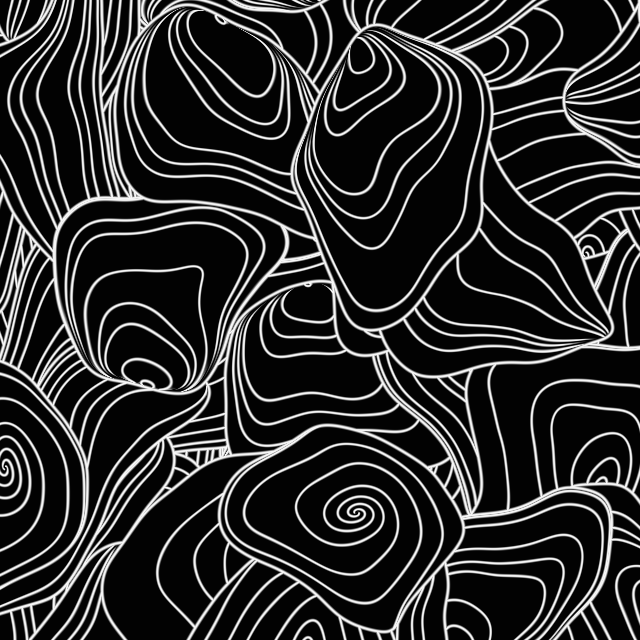
Give the GLSL for this pattern, as a three.js fragment shader.

```glsl
varying vec2 vUv;

vec2 hash2(vec2 p) {
  p = vec2(dot(p, vec2(127.1, 311.7)), dot(p, vec2(269.5, 183.3)));
  return fract(sin(p) * 43758.545);
}

float gradientNoise(vec2 p) {
  vec2 i = floor(p), f = fract(p);
  vec2 s = f * f * f * (f * (f * 6.0 - 15.0) + 10.0);
  vec4 n;
  for (int k = 0; k < 4; k++) {
    vec2 corner = vec2(mod(float(k), 2.0), floor(float(k) / 2.0));
    float a = 6.2832 * hash2(i + corner).x;
    n[k] = dot(vec2(cos(a), sin(a)), f - corner);
  }
  return mix(mix(n[0], n[1], s.x), mix(n[2], n[3], s.x), s.y);
}

// Bent plane, measured in grid cells
vec2 flow(vec2 p) {
  vec2 bend = vec2(gradientNoise(p * 4.0 + 3.7), gradientNoise(p * 4.0 + 41.3));
  vec2 ripple = vec2(gradientNoise(p * 9.0 + 17.1), gradientNoise(p * 9.0 + 73.9));
  return (p + 0.1 * bend + 0.018 * ripple) * 5.8 + 20.0;
}

float kindOf(vec2 cell) { return hash2(cell + 51.3).x; }

float depthOf(vec2 cell) { return hash2(cell + 87.7).y; }

// Maps the rotated, curved ellipse of a cell to the unit disc
vec2 lockSpace(vec2 g, vec2 cell) {
  vec2 r = hash2(cell), size = hash2(cell + 9.2);
  float a = 6.2832 * hash2(cell + 33.1).x;
  vec2 q = g - cell - 0.5 - 0.6 * (r - 0.5);
  q = vec2(cos(a) * q.x + sin(a) * q.y, cos(a) * q.y - sin(a) * q.x);
  q.y += 0.28 * sin(1.8 * q.x + 6.2832 * r.x);
  vec2 axes = kindOf(cell) < 0.4 ? vec2(1.4, 0.6) + size * vec2(0.4, 0.25)
                                 : vec2(0.8) + 0.4 * size;
  return q / axes;
}

// Strand number inside a lock: meridians, tangent crescents or a spiral
float strands(vec2 u, vec2 cell) {
  float kind = kindOf(cell), seed = 6.2832 * hash2(cell + 5.5).y;
  float f;
  if (kind < 0.4) {
    f = 3.6 * u.y / sqrt(max(1.0 - u.x * u.x, 0.002));
  } else if (kind < 0.77) {
    vec2 v = u + vec2(0.0, 1.0);
    f = 7.5 * dot(v, v) / (2.0 * max(v.y, 0.002));
  } else {
    float r = length(u);
    return atan(u.y, u.x) / 3.14159 + 7.0 * sqrt(r) + 0.2 * sin(9.0 * r + seed);
  }
  return f + 0.33 * sin(2.1 * f + seed);
}

float stroke(float d, float halfWidth) {
  return 1.0 - smoothstep(0.0003, halfWidth, d);
}

void main() {
  const float STEP = 0.0005;
  vec2 g = flow(vUv);
  vec2 gx = flow(vUv + vec2(STEP, 0.0));
  vec2 gy = flow(vUv + vec2(0.0, STEP));
  vec2 home = floor(g);

  // Find the topmost lock here
  float topDepth = -1.0;
  vec2 top = home;
  for (int j = -2; j <= 2; j++) {
    for (int i = -2; i <= 2; i++) {
      vec2 cell = home + vec2(float(i), float(j));
      float depth = depthOf(cell);
      if (depth > topDepth && length(lockSpace(g, cell)) < 1.0) {
        topDepth = depth;
        top = cell;
      }
    }
  }

  // Strands, with open flow lines where no lock lies
  vec3 f;
  if (topDepth < 0.0) {
    f = 5.0 * vec3(g.x + g.y, gx.x + gx.y, gy.x + gy.y);
  } else {
    f = vec3(strands(lockSpace(g, top), top),
             strands(lockSpace(gx, top), top),
             strands(lockSpace(gy, top), top));
  }
  vec2 slope = (fract(f.yz - f.x + 0.5) - 0.5) / STEP;
  float spacing = 1.0 / max(length(slope), 0.001);
  float weight = 0.0036 + 0.0012 * gradientNoise(vUv * 11.0);
  float line = stroke(abs(fract(f.x) - 0.5) * spacing, min(weight, 0.45 * spacing));
  line *= smoothstep(0.002, 0.006, spacing);

  // Outlines of every lock not hidden by the topmost one
  for (int j = -2; j <= 2; j++) {
    for (int i = -2; i <= 2; i++) {
      vec2 cell = home + vec2(float(i), float(j));
      if (depthOf(cell) >= topDepth) {
        float d = length(lockSpace(g, cell)) - 1.0;
        if (abs(d) < 0.15) {
          vec2 rise = vec2(length(lockSpace(gx, cell)), length(lockSpace(gy, cell))) - 1.0 - d;
          line = max(line, stroke(abs(d) * STEP / max(length(rise), 0.00001), 0.0043));
        }
      }
    }
  }

  gl_FragColor = vec4(vec3(mix(0.008, 0.97, line)), 1.0);
}
```
